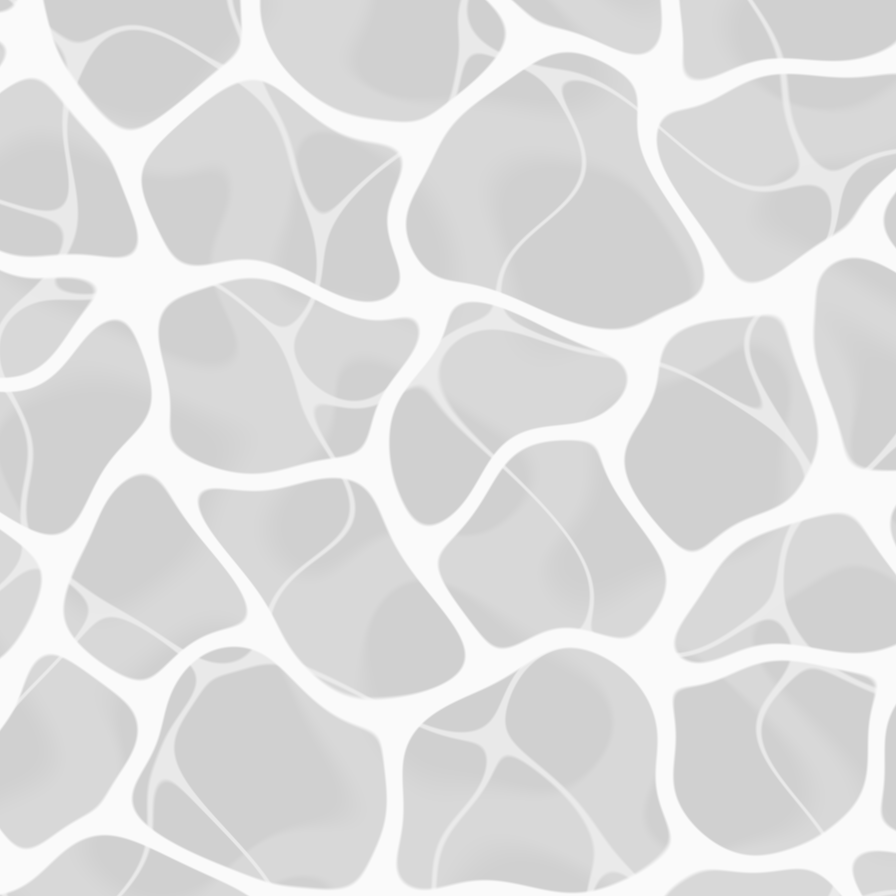
This texture is drawn by a Shadertoy shader. Its source:

```glsl
const vec3 LIGHT_GREY = vec3(0.847);
const vec3 DARK_GREY = vec3(0.814);
const vec3 FAINT_WHITE = vec3(0.925);
const vec3 VEIN_WHITE = vec3(0.98);

vec2 hash2(vec2 cell, float seed) {
    vec3 p = fract(vec3(cell.xyx + seed * 7.31) * vec3(0.1031, 0.1030, 0.0973));
    p += dot(p, p.yzx + 33.33);
    return fract((p.xx + p.yz) * p.zy);
}

// Layered sines bend the straight cell borders.
vec2 bend(vec2 p, float amount, float seed) {
    vec2 slow = sin(p.yx * vec2(4.3, 3.9) + seed * vec2(1.7, 2.9));
    vec2 fast = sin(p.yx * vec2(7.9, 7.1) + p * 2.3 + seed * vec2(4.1, 0.6));
    return p + amount * (slow + 0.65 * fast);
}

vec2 sitePosition(vec2 cell, float jitter, float seed) {
    return cell + 0.5 + jitter * (hash2(cell, seed) - 0.5);
}

// Distance to the nearest cell border; low sharpness fills the junctions.
float borderDistance(vec2 p, float jitter, float sharpness, float seed) {
    vec2 home = floor(p);
    vec2 nearestCell = home;
    vec2 nearest = vec2(9.0);
    for (int y = -1; y <= 1; y++) {
        for (int x = -1; x <= 1; x++) {
            vec2 cell = home + vec2(x, y);
            vec2 toSite = sitePosition(cell, jitter, seed) - p;
            if (dot(toSite, toSite) < dot(nearest, nearest)) {
                nearest = toSite;
                nearestCell = cell;
            }
        }
    }

    float total = 0.0;
    for (int y = -2; y <= 2; y++) {
        for (int x = -2; x <= 2; x++) {
            if (x == 0 && y == 0) continue;
            vec2 toSite = sitePosition(nearestCell + vec2(x, y), jitter, seed) - p;
            float d = dot(0.5 * (nearest + toSite), normalize(toSite - nearest));
            total += exp(-sharpness * d);
        }
    }
    return -log(total) / sharpness;
}

// Border network measured in canvas units.
float network(vec2 uv, float scale, float warp, float sharpness, float seed) {
    vec2 p = bend(uv * scale + seed, warp, seed);
    return borderDistance(p, 0.82, sharpness, seed) / scale;
}

float stroke(float d, float halfWidth, float softness) {
    return 1.0 - smoothstep(halfWidth - softness, halfWidth + softness, d);
}

void mainImage(out vec4 fragColor, in vec2 fragCoord) {
    vec2 uv = fragCoord / iResolution.y;
    float pixel = 1.0 / iResolution.y;
    float softness = max(0.002, pixel);

    // Rounded shadows, crisp on some sides and blurred on others.
    float shadowDistance = network(uv, 3.4, 0.09, 10.0, 11.0);
    float blur = mix(0.004, 0.022, 0.5 + 0.5 * sin(uv.x * 13.0 + 2.0 * sin(uv.y * 11.0)));
    float shadow = 1.0 - stroke(shadowDistance, 0.026, blur);
    vec3 color = mix(LIGHT_GREY, DARK_GREY, shadow);

    // Thin distant ripples.
    float rippleDistance = network(uv, 3.5, 0.10, 24.0, 5.0);
    color = mix(color, FAINT_WHITE, 0.9 * stroke(rippleDistance, 0.0026, softness));

    // Broad bright veins.
    float veinDistance = network(uv, 4.3, 0.075, 15.0, 2.0);
    color = mix(color, VEIN_WHITE, stroke(veinDistance, 0.0095, softness));

    fragColor = vec4(color, 1.0);
}
```
